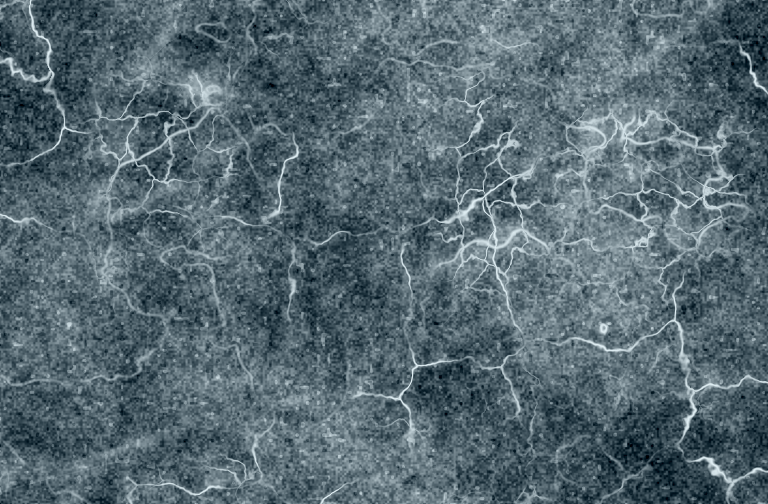
A WebGL 1 fragment shader for this texture:

```glsl
precision highp float;
// Dark slate-blue marble: mottled, grainy stone crossed by pale crinkled veins.
// Warped Voronoi edges and noise contours form the veins, which gather into
// lacy clusters; wide soft streaks rise diagonally behind them.

uniform vec2 u_resolution;

// Tones run from 0 (black) to 1 (white)
const float STONE_TONE = 0.355;
const float VEIN_TONE = 0.93;
const float MOTTLE = 0.42;
const float BLOTCH = 0.30;
const float GRAIN = 0.27;
const float FLECK = 0.20;
const vec3 DARK_TINT = vec3(-0.085, 0.0, 0.047);
const vec3 PALE_TINT = vec3(-0.055, 0.0, 0.018);

// Sizes are fractions of the canvas height, scales are features per height
const float VEIN_WIDTH = 0.0032;
const float HALO_WIDTH = 0.020;
const float STREAK_WIDTH = 0.030;
const float NETWORK_SCALE = 3.6;
const float CONTOUR_SCALE = 4.2;
const float LACE_SCALE = 12.0;
const float STREAK_SCALE = 2.1;
const float STREAK_STRETCH = 2.6;
const float STREAK_ANGLE = 0.58;

float hash(vec2 p) {
  vec3 q = fract(p.xyx * 0.1031);
  q += dot(q, q.yzx + 33.33);
  return fract((q.x + q.y) * q.z);
}

float noise(vec2 p) {
  vec2 i = floor(p), f = fract(p);
  f = f * f * f * (f * (f * 6.0 - 15.0) + 10.0);
  return mix(mix(hash(i), hash(i + vec2(1, 0)), f.x),
             mix(hash(i + vec2(0, 1)), hash(i + vec2(1, 1)), f.x), f.y);
}

float fbm(vec2 p) {
  float sum = 0.0, gain = 0.5;
  for (int i = 0; i < 4; i++) {
    sum += gain * noise(p);
    p = mat2(1.6, 1.2, -1.2, 1.6) * p + 17.3;
    gain *= 0.5;
  }
  return sum / 0.9375;
}

vec2 warp(vec2 p) {
  return vec2(fbm(p + 31.7), fbm(p + 73.1)) - 0.5;
}

// Approximate distance to the border between the two nearest cells
float cellEdge(vec2 p) {
  vec2 cell = floor(p), nearest = vec2(8.0), second = vec2(8.0);
  for (int y = -1; y <= 1; y++) {
    for (int x = -1; x <= 1; x++) {
      vec2 c = cell + vec2(x, y);
      vec2 d = c + 0.08 + 0.84 * vec2(hash(c + 5.3), hash(c + 41.9)) - p;
      if (dot(d, d) < dot(nearest, nearest)) {
        second = nearest;
        nearest = d;
      } else if (dot(d, d) < dot(second, second)) {
        second = d;
      }
    }
  }
  return dot(0.5 * (nearest + second), normalize(second - nearest));
}

// Distance to a crinkled contour line of the noise
float contour(vec2 p) {
  const float STEP = 0.002;
  float f = fbm(p * CONTOUR_SCALE);
  vec2 slope = vec2(fbm((p + vec2(STEP, 0)) * CONTOUR_SCALE),
                    fbm((p + vec2(0, STEP)) * CONTOUR_SCALE)) - f;
  return abs(f - 0.5) / max(length(slope) / STEP, 1.2);
}

float line(float d, float width) {
  return 1.0 - smoothstep(0.0, width + 1.0 / u_resolution.y, d);
}

void main() {
  vec2 p = gl_FragCoord.xy / u_resolution.y;

  // Stone body: mottling, blotches, grain and sparse flecks
  float tone = STONE_TONE + MOTTLE * (fbm(p * 2.6 + 9.0) - 0.5)
             + BLOTCH * (fbm(p * 24.0) - 0.5)
             + GRAIN * (noise(p * 235.0) - 0.5)
             + 0.6 * GRAIN * (noise(p * 112.0 + 50.0) - 0.5);
  float fleck = noise(p * 95.0 + 80.0);
  tone += FLECK * (smoothstep(0.84, 0.95, fleck) - 0.7 * smoothstep(0.14, 0.05, fleck));

  // Where veins appear and where they cluster
  float presence = smoothstep(0.40, 0.60, fbm(p * 3.3 + 120.0));
  float cluster = smoothstep(0.50, 0.69, fbm(p * 3.0 + 211.0));
  float wear = smoothstep(0.22, 0.66, fbm(p * 15.0 + 61.0));

  // Thin veins
  vec2 crinkled = p + 0.20 * warp(p * 4.0) + 0.045 * warp(p * 19.0);
  float network = cellEdge(crinkled * NETWORK_SCALE + 3.0) / NETWORK_SCALE;
  float lace = cellEdge((crinkled + 0.03 * warp(p * 30.0)) * LACE_SCALE) / LACE_SCALE;
  float curl = contour(p + 0.02 * warp(p * 14.0) + 7.0);
  float curlPresence = max(0.85 * cluster, 0.5 * (1.0 - presence));
  float vein = max(line(network, VEIN_WIDTH) * presence, line(curl, VEIN_WIDTH) * curlPresence);
  vein = max(vein, 0.85 * line(lace, VEIN_WIDTH) * cluster);
  float halo = line(network, HALO_WIDTH) * presence + line(curl, HALO_WIDTH) * cluster;

  // Wide diagonal streaks and straight hairline cracks
  float c = cos(STREAK_ANGLE), s = sin(STREAK_ANGLE);
  vec2 along = mat2(c, -s, s, c) * (p + 0.10 * warp(p * 3.0) + 0.02 * warp(p * 22.0));
  float streak = cellEdge(along * STREAK_SCALE * vec2(1.0, STREAK_STRETCH) + 14.0);
  streak = line(streak / (STREAK_SCALE * STREAK_STRETCH), STREAK_WIDTH);
  streak *= streak * smoothstep(0.42, 0.62, fbm(p * 2.8 + 303.0));
  float crack = line(cellEdge((p + 0.02 * warp(p * 6.0)) * 2.3 + 40.0) / 2.3, 0.001);

  // Pale deposits, then veins on top
  float cloud = cluster * smoothstep(0.40, 0.75, fbm(p * 17.0 + 7.0));
  float deposit = 0.13 * halo * wear + 0.32 * streak * (0.4 + 0.6 * wear)
                + 0.25 * cloud + 0.10 * crack * (1.0 - presence);
  tone = mix(tone, VEIN_TONE, clamp(deposit, 0.0, 0.7));
  tone = mix(tone, VEIN_TONE, vein * (0.25 + 0.75 * wear));

  gl_FragColor = vec4(clamp(tone + mix(DARK_TINT, PALE_TINT, tone), 0.0, 1.0), 1.0);
}
```
